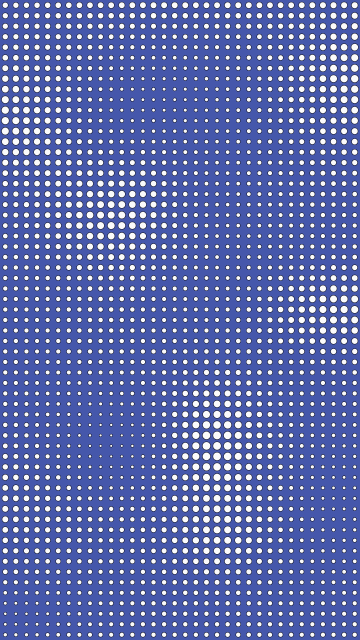
A Shadertoy shader for this pattern:

```glsl
#define GRID vec2(34.0, 61.0)
#define BASE_RADIUS 0.205
#define MIN_RADIUS 0.085
#define MAX_RADIUS 0.37
#define OUTLINE 0.05
#define GRAIN 0.03
#define GROUND vec3(0.27, 0.34, 0.67)
#define INK vec3(0.08, 0.09, 0.16)
#define DOT vec3(0.985)

vec2 hashGradient(vec2 cell) {
    vec2 h = vec2(dot(cell, vec2(127.1, 311.7)), dot(cell, vec2(269.5, 183.3)));
    return fract(sin(h) * 43758.5) * 2.0 - 1.0;
}

float gradientNoise(vec2 p) {
    vec2 i = floor(p), f = fract(p);
    vec2 u = f * f * f * (f * (f * 6.0 - 15.0) + 10.0);
    vec2 e = vec2(0.0, 1.0);
    float low = mix(dot(hashGradient(i), f),
                    dot(hashGradient(i + e.yx), f - e.yx), u.x);
    float high = mix(dot(hashGradient(i + e.xy), f - e.xy),
                     dot(hashGradient(i + e.yy), f - e.yy), u.x);
    return mix(low, high, u.y);
}

// Soft elliptical bump
float swell(vec2 uv, vec2 center, vec2 size) {
    vec2 d = (uv - center) / size;
    return exp(-dot(d, d));
}

// Dot radius, as a share of the cell height
float dotRadius(vec2 uv) {
    float r = BASE_RADIUS;
    // Broad areas of large dots
    r += 0.14 * swell(uv, vec2(0.00, 0.82), vec2(0.19, 0.10));
    r += 0.14 * swell(uv, vec2(1.00, 0.87), vec2(0.19, 0.11));
    r += 0.08 * swell(uv, vec2(0.50, 1.00), vec2(0.60, 0.05));
    r += 0.14 * swell(uv, vec2(0.31, 0.66), vec2(0.18, 0.08));
    r += 0.14 * swell(uv, vec2(0.93, 0.515), vec2(0.17, 0.065));
    r += 0.17 * swell(uv, vec2(0.60, 0.31), vec2(0.14, 0.10));
    r += 0.10 * swell(uv, vec2(0.61, 0.16), vec2(0.15, 0.06));
    r += 0.09 * swell(uv, vec2(0.02, 0.21), vec2(0.20, 0.09));
    // Broad areas of small dots
    r -= 0.07 * swell(uv, vec2(0.45, 0.84), vec2(0.22, 0.07));
    r -= 0.11 * swell(uv, vec2(0.30, 0.30), vec2(0.16, 0.08));
    r -= 0.07 * swell(uv, vec2(0.94, 0.23), vec2(0.16, 0.11));
    r -= 0.08 * swell(uv, vec2(0.04, 0.04), vec2(0.17, 0.04));
    r -= 0.04 * swell(uv, vec2(0.63, 0.60), vec2(0.16, 0.16));
    // Gentle irregularity
    r += GRAIN * gradientNoise(uv * vec2(4.0, 7.0));
    return clamp(r, MIN_RADIUS, MAX_RADIUS);
}

float coverage(float signedDistance, float pixel) {
    return clamp(0.5 - signedDistance / pixel, 0.0, 1.0);
}

void mainImage(out vec4 fragColor, in vec2 fragCoord) {
    vec2 cellSize = iResolution.xy / GRID;
    vec2 cell = floor(fragCoord / cellSize) + 0.5;
    float pixel = 1.0 / cellSize.y;

    float fromCenter = length(fragCoord - cell * cellSize) * pixel;
    float edge = fromCenter - dotRadius(cell / GRID);

    // Outlined dot over the flat ground
    vec3 color = mix(GROUND, INK, coverage(edge - OUTLINE, pixel));
    color = mix(color, DOT, coverage(edge, pixel));
    fragColor = vec4(color, 1.0);
}
```
